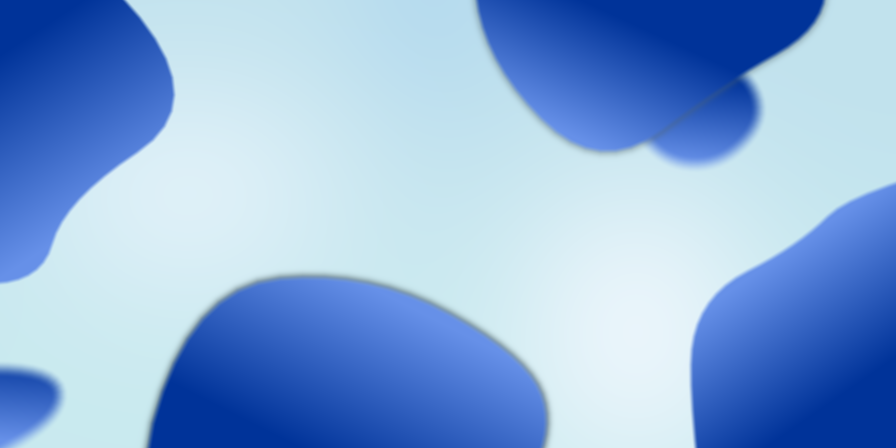
Reproduce this background procedurally as a Shadertoy shader.

```glsl
const vec3 NAVY = vec3(0.0, 0.2, 0.6);
const vec3 PERIWINKLE = vec3(0.4, 0.565, 0.91);
const vec3 RIM_GREY = vec3(0.32, 0.4, 0.43);

// Signed distance to a closed quadratic B-spline, negative inside
float blob(vec2 p, vec2 control[6]) {
    const int STEPS = 8;
    float nearest = 1e9, side = 1.0;
    for (int i = 0; i < 6; i++) {
        vec2 corner = control[i];
        vec2 start = 0.5 * (control[(i + 5) % 6] + corner);
        vec2 end = 0.5 * (corner + control[(i + 1) % 6]);
        vec2 a = start;
        for (int j = 1; j <= STEPS; j++) {
            float t = float(j) / float(STEPS);
            vec2 b = mix(mix(start, corner, t), mix(corner, end, t), t);
            vec2 edge = b - a, rel = p - a;
            vec2 gap = rel - edge * clamp(dot(rel, edge) / dot(edge, edge), 0.0, 1.0);
            nearest = min(nearest, dot(gap, gap));
            if ((a.y > p.y) != (b.y > p.y) && rel.x < rel.y * edge.x / edge.y) side = -side;
            a = b;
        }
    }
    return side * sqrt(nearest);
}

// Position along the line between two points, from 0 to 1
float ramp(vec2 p, vec2 from, vec2 to) {
    vec2 axis = to - from;
    return clamp(dot(p - from, axis) / dot(axis, axis), 0.0, 1.0);
}

// Soft-edged fill over a faint grey rim
vec3 paint(vec3 under, vec3 fill, float d, float blur, float rim) {
    under = mix(under, RIM_GREY, rim * exp(-d * d / 1.2e-4));
    return mix(under, fill, smoothstep(blur, -blur, d));
}

// Elliptical glow with a Gaussian falloff
float glow(vec2 p, vec2 center, vec2 size) {
    vec2 q = (p - center) / size;
    return exp(-dot(q, q));
}

vec3 backdrop(vec2 p) {
    vec3 col = mix(vec3(0.785, 0.915, 0.935), vec3(0.755, 0.885, 0.93), smoothstep(0.1, 0.9, p.y));
    col = mix(col, vec3(0.7, 0.85, 0.935), 0.75 * glow(p, vec2(0.96, 1.02), vec2(0.22, 0.3)));
    col = mix(col, vec3(0.88, 0.945, 0.975), 0.9 * glow(p, vec2(0.42, 0.57), vec2(0.38, 0.3)));
    return mix(col, vec3(0.92, 0.96, 0.985), 0.95 * glow(p, vec2(1.42, 0.26), vec2(0.3, 0.36)));
}

void mainImage(out vec4 fragColor, in vec2 fragCoord) {
    vec2 p = fragCoord / iResolution.y;
    vec3 col = backdrop(p);

    // Small blurred blobs: upper right, lower left
    float d = blob(p, vec2[6](vec2(1.458, 0.844), vec2(1.646, 0.865), vec2(1.714, 0.745),
                              vec2(1.62, 0.635), vec2(1.495, 0.63), vec2(1.406, 0.727)));
    float t = ramp(p, vec2(1.578, 0.83), vec2(1.552, 0.635));
    col = paint(col, mix(NAVY, PERIWINKLE, t), d, 0.02, 0.0);

    d = blob(p, vec2[6](vec2(-0.156, 0.177), vec2(0.125, 0.177), vec2(0.141, 0.073),
                        vec2(-0.052, -0.042), vec2(-0.156, -0.042), vec2(-0.182, 0.063)));
    t = ramp(p, vec2(0.052, 0.21), vec2(0.039, 0.016));
    col = paint(col, mix(NAVY, PERIWINKLE, t), d, 0.02, 0.0);

    // Top left
    d = blob(p, vec2[6](vec2(0.156, 1.156), vec2(0.469, 0.766), vec2(0.143, 0.552),
                        vec2(0.091, 0.359), vec2(-0.182, 0.375), vec2(-0.313, 1.156)));
    t = ramp(p, vec2(0.057, 0.914), vec2(0.286, 0.568));
    col = paint(col, mix(NAVY, PERIWINKLE, t), d, 0.006, 0.0);

    // Top right
    d = blob(p, vec2[6](vec2(1.047, 1.156), vec2(1.078, 0.865), vec2(1.339, 0.604),
                        vec2(1.615, 0.813), vec2(1.849, 0.943), vec2(1.836, 1.13)));
    t = ramp(p, vec2(1.484, 0.914), vec2(1.365, 0.656));
    col = paint(col, mix(NAVY, PERIWINKLE, t), d, 0.007, 0.35);

    // Bottom center
    d = blob(p, vec2[6](vec2(0.26, -0.25), vec2(0.422, 0.359), vec2(0.828, 0.396),
                        vec2(1.177, 0.203), vec2(1.24, 0.036), vec2(1.12, -0.172)));
    t = ramp(p, vec2(0.651, 0.01), vec2(0.828, 0.359));
    col = paint(col, mix(NAVY, PERIWINKLE, t), d, 0.008, 0.6);

    // Bottom right
    d = blob(p, vec2[6](vec2(2.604, 0.74), vec2(1.914, 0.583), vec2(1.781, 0.451),
                        vec2(1.557, 0.339), vec2(1.531, 0.102), vec2(1.667, -0.823)));
    t = ramp(p, vec2(1.836, 0.089), vec2(1.646, 0.362));
    col = paint(col, mix(NAVY, PERIWINKLE, t), d, 0.007, 0.0);

    fragColor = vec4(col, 1.0);
}
```
